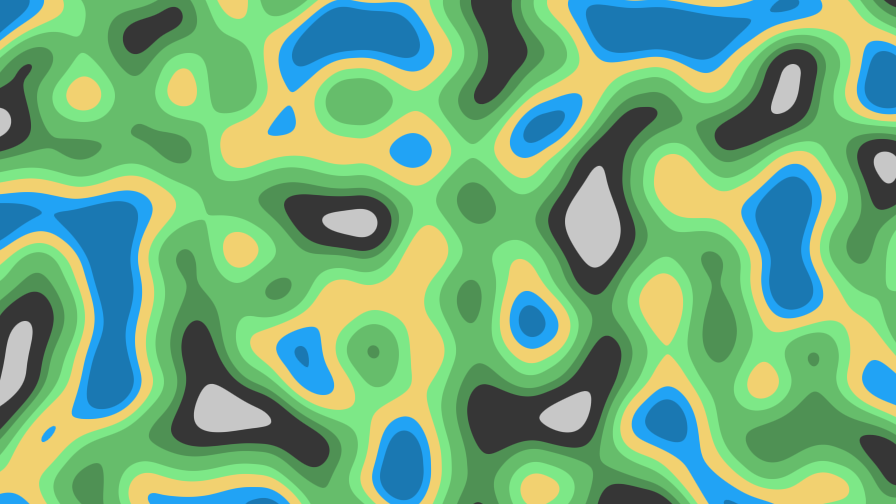
This pattern is drawn by a Shadertoy shader. Its source:

```glsl
// Stylised terrain map: a smooth gradient-noise height field is cut into
// flat colour bands, from deep water through sand and grass to rock and snow.
// Each band edge is softened by the local slope of the height field.

// Pseudo-random unit gradient for one lattice corner
vec2 cornerGradient(vec2 corner) {
    vec3 p = fract(corner.xyx * vec3(0.1031, 0.1030, 0.0973));
    p += dot(p, p.yzx + 33.33);
    float angle = 6.2832 * fract((p.x + p.y) * p.z);
    return vec2(cos(angle), sin(angle));
}

// Slope contribution of one corner at offset f within the cell
float cornerSlope(vec2 cell, vec2 f, vec2 corner) {
    return dot(cornerGradient(cell + corner), f - corner);
}

// Gradient noise with a quintic fade, roughly -0.7 to 0.7
float terrainHeight(vec2 p) {
    vec2 cell = floor(p);
    vec2 f = p - cell;
    vec2 fade = f * f * f * (f * (f * 6.0 - 15.0) + 10.0);
    float low = mix(cornerSlope(cell, f, vec2(0, 0)),
                    cornerSlope(cell, f, vec2(1, 0)), fade.x);
    float high = mix(cornerSlope(cell, f, vec2(0, 1)),
                     cornerSlope(cell, f, vec2(1, 1)), fade.x);
    return mix(low, high, fade.y);
}

void mainImage(out vec4 fragColor, in vec2 fragCoord) {
    // About five lattice cells fit the canvas height
    vec2 p = fragCoord / iResolution.y * 5.2 + vec2(17.35, 42.6);
    float height = terrainHeight(p);
    float edge = max(fwidth(height), 0.0001) * 0.6;

    // Colour of each band and the height where it begins
    vec4 bands[7] = vec4[7](
        vec4(0.13, 0.64, 0.96, -0.335),  // shallow water
        vec4(0.95, 0.82, 0.44, -0.235),  // sand
        vec4(0.49, 0.91, 0.53, -0.098),  // meadow
        vec4(0.40, 0.74, 0.42,  0.010),  // grass
        vec4(0.31, 0.57, 0.33,  0.155),  // forest
        vec4(0.21, 0.21, 0.21,  0.258),  // rock
        vec4(0.78, 0.78, 0.78,  0.425)); // snow

    // Start with deep water and lay each higher band over it
    vec3 color = vec3(0.10, 0.47, 0.70);
    for (int i = 0; i < 7; i++) {
        float cover = smoothstep(-edge, edge, height - bands[i].w);
        color = mix(color, bands[i].rgb, cover);
    }
    fragColor = vec4(color, 1.0);
}
```
